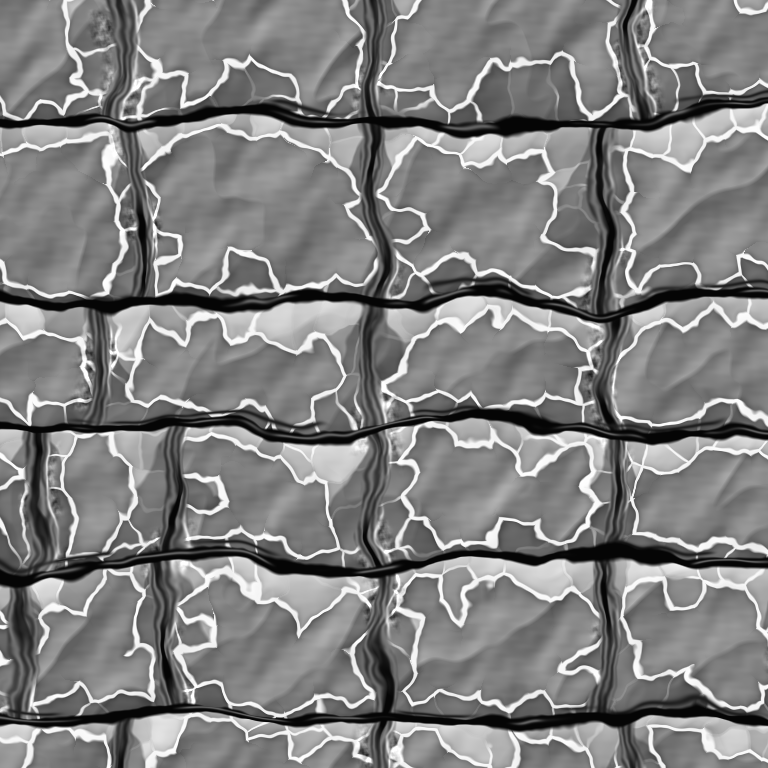
This texture map is drawn by a Shadertoy shader. Its source:

```glsl
#define CHIPS 21.0        // chip cells across the canvas
#define CHIP_DEPTH 0.033  // how far chips reach into a stone
#define BED_WIDTH 0.0085  // half width of horizontal joints
#define HEAD_WIDTH 0.0065 // half width of vertical cracks
#define RIDGE 0.0046      // half width of white ridges
#define FACE_TONE 0.51
#define TOP_TONE 0.68
#define SIDE_TONE 0.45
#define BOTTOM_TONE 0.42
#define GROOVE_TONE 0.35
#define RELIEF 0.30       // strength of the carved face

float hash(vec2 p) {
    return fract(sin(dot(p, vec2(127.1, 311.7))) * 43758.5);
}

// Layered, rotated sines in -1..1
float waves(vec2 p) {
    float sum = 0.0, amp = 0.5;
    for (int i = 0; i < 4; i++) {
        p = mat2(0.8, -0.6, 0.6, 0.8) * p * 1.7 + 1.3;
        sum += amp * sin(p.x + 1.5 * sin(p.y));
        amp *= 0.55;
    }
    return sum;
}

// Uneven courses, one of them low
float rowEdge(float i) {
    return 0.2 * i + 0.065 - 0.06 * max(0.0, cos(1.2566 * (i - 3.0)));
}

float jointX(float j, float row, float count) {
    float m = mod(j, count);
    return 0.49 + j / count + 0.12 * (hash(vec2(m, row + 3.0)) - 0.35) * step(0.5, m);
}

// Distances to the left, right, bottom and top joint of a stone
vec4 stoneEdges(vec2 p) {
    float row = floor((p.y - 0.065) / 0.2);
    if (p.y < rowEdge(row)) row -= 1.0;
    if (p.y >= rowEdge(row + 1.0)) row += 1.0;
    float kind = mod(row, 5.0);
    float count = kind < 1.5 ? 4.0 : 3.0;
    float j = floor((p.x - 0.49) * count);
    if (p.x < jointX(j, kind, count)) j -= 1.0;
    if (p.x >= jointX(j + 1.0, kind, count)) j += 1.0;
    return vec4(p.x - jointX(j, kind, count), jointX(j + 1.0, kind, count) - p.x,
                p.y - rowEdge(row), rowEdge(row + 1.0) - p.y);
}

// Cellular chips: x = face edge distance, y = facet edge distance,
// z = 1 on the face, w = random value of the facet
vec4 chips(vec2 p) {
    vec2 cell = floor(p * CHIPS), rel[9];
    float onFace[9];
    int near = 0;
    for (int i = 0; i < 9; i++) {
        vec2 c = cell + vec2(i % 3 - 1, i / 3 - 1);
        vec2 site = c + 0.5 + 0.85 * (vec2(hash(c), hash(c + 57.0)) - 0.5);
        vec4 e = stoneEdges(site / CHIPS);
        rel[i] = site / CHIPS - p;
        onFace[i] = step(CHIP_DEPTH, min(min(e.x, e.y), min(e.z, e.w * 0.9)));
        if (dot(rel[i], rel[i]) < dot(rel[near], rel[near])) near = i;
    }
    vec2 dist = vec2(1.0);
    for (int i = 0; i < 9; i++) {
        if (i == near) continue;
        float d = dot(0.5 * (rel[i] + rel[near]), normalize(rel[i] - rel[near]));
        if (onFace[i] != onFace[near]) dist.x = min(dist.x, d);
        else if (onFace[i] < 0.5) dist.y = min(dist.y, d);
    }
    return vec4(dist, onFace[near], hash(floor((rel[near] + p) * CHIPS) + 9.0));
}

// Height of the stone face: slanted creases and a fine tooth
float carving(vec2 p) {
    vec2 slant = vec2(p.x - p.y, p.x + p.y);
    return abs(waves(slant * vec2(8.0, 4.0) + 4.0)) + 0.13 * waves(p * vec2(26.0, 36.0));
}

void mainImage(out vec4 fragColor, in vec2 fragCoord) {
    vec2 p = fragCoord / iResolution.y;
    vec2 q = p + vec2(0.016 * waves(p * 12.0), 0.023 * waves(p * 8.0 + 5.0));
    vec4 e = stoneEdges(q);
    float side = min(e.x, e.y), bed = min(e.z, e.w);
    float rough = waves(p * 32.0), slow = waves(p * 12.0 + 8.0);
    vec4 chip = chips(q + 0.008 * vec2(rough, waves(p * 34.0 + 3.0)));

    // Embossed face
    float emboss = carving(p) - carving(p + vec2(0.004, -0.005));
    float face = FACE_TONE + clamp(emboss * RELIEF * 2.0, -0.13, 0.19);

    // Bevels lit from above
    float facet = mix(0.5, chip.w, smoothstep(0.0, 0.004, chip.y)) - 0.5;
    float topness = smoothstep(-0.005, 0.005, min(side * 1.8, e.z) - e.w + 0.006 * rough);
    float lowness = smoothstep(-0.005, 0.005, min(side, e.w) - e.z);
    float bevel = mix(SIDE_TONE, BOTTOM_TONE, lowness) + 0.08 * facet;
    bevel -= 0.12 * lowness * exp(-e.z / 0.012);
    float lit = TOP_TONE + 0.26 * facet + 0.16 * exp(-e.w / 0.014);
    bevel = mix(bevel, lit, topness) + RELIEF * emboss;
    float blend = 0.5 + (chip.z - 0.5) * smoothstep(0.0, 0.003, chip.x);
    float tone = mix(bevel, face, blend);

    // White ridges with a faint shadow
    tone -= 0.11 * exp(-pow(chip.x / 0.008, 2.0));
    float rim = 1.0 - smoothstep(0.0016, RIDGE, chip.x);
    float seam = 1.0 - smoothstep(0.0006, RIDGE * 0.75, chip.y);
    seam *= 0.15 + 0.75 * smoothstep(-0.2, 0.3, slow);
    tone = mix(tone, 1.0, max(rim * (0.94 + 0.06 * rough), seam));

    // Grit patches beside the vertical joints
    float grit = waves(p * 130.0) * smoothstep(0.2, 0.5, slow);
    tone += 0.3 * grit * (1.0 - smoothstep(0.015, 0.035, side));

    // Vertical joints: stranded groove, black crack, pale edge
    float offset = e.x < e.y ? e.x : -e.y;
    float thick = 1.0 + 0.5 * rough;
    float strands = sin(offset * 700.0 + 3.0 * rough);
    float groove = GROOVE_TONE + 0.06 * slow + 0.11 * strands;
    tone = mix(tone, groove, 1.0 - smoothstep(0.010, 0.017, side + 0.003 * rough));
    float crack = 1.0 - smoothstep(0.35, 1.0, abs(offset + 0.006 * slow) / (HEAD_WIDTH * thick));
    tone = mix(tone, 0.02, crack * clamp(0.65 + 0.8 * waves(p * 14.0), 0.15, 1.0));
    float strand = exp(-pow((offset - 0.013 - 0.004 * rough) / 0.0022, 2.0));
    tone += 0.4 * strand * smoothstep(-0.2, 0.4, slow);

    // Horizontal joints: black, split by a grey fillet, forked above
    float level = e.z < e.w ? e.z : -e.w;
    float fork = exp(-pow((level - 0.012 - 0.005 * slow) / 0.0028, 2.0));
    tone = mix(tone, 0.12, fork * smoothstep(-0.1, 0.4, waves(p * 10.0 + 2.0)));
    float black = 1.0 - smoothstep(0.5, 1.0, bed / (BED_WIDTH * thick));
    float fillet = exp(-pow((level - 0.004 * slow) / 0.0018, 2.0));
    tone = mix(tone, 0.02 + 0.36 * fillet * smoothstep(0.0, 0.5, slow), black);

    fragColor = vec4(vec3(clamp(tone, 0.0, 1.0)), 1.0);
}
```
